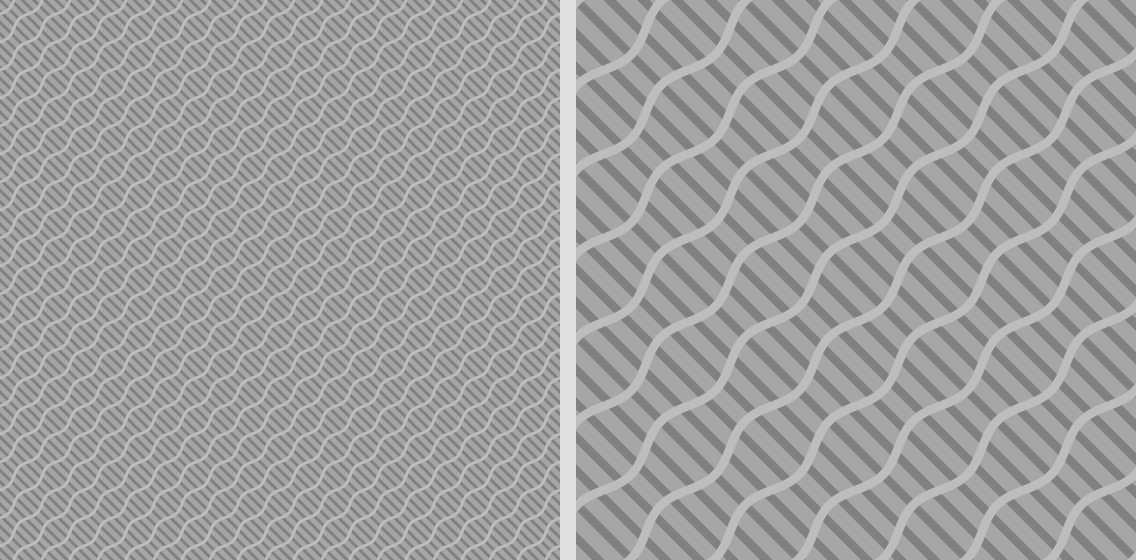
Left, the full canvas; right, a detail of the centre.
This pattern is drawn by a WebGL 1 fragment shader. Its source:

```glsl
precision highp float;

uniform vec2 u_resolution;

const float PI = 3.14159265;
const float LINES = 20.0;            // wavy lines across and down, even to tile
const float WAVE_AMPLITUDE = 0.14;   // in line spacings
const float LINE_WIDTH = 0.15;       // in line spacings
const float STRIPES_PER_UNIT = 2.5;  // five hatch stripes per full wave
const float STRIPE_FILL = 0.365;     // dark share of each hatch period

const vec3 GROUND_COLOR = vec3(0.65);
const vec3 STRIPE_COLOR = vec3(0.50);
const vec3 LINE_COLOR = vec3(0.74);

// Antialiased inside of a signed distance
float coverage(float dist, float pixel) {
  return clamp(0.5 - dist / pixel, 0.0, 1.0);
}

// Straight hatch bands along one axis
float hatch(float along, float pixel) {
  float offset = abs(fract(along * STRIPES_PER_UNIT + 0.5) - 0.5);
  return coverage((offset - 0.5 * STRIPE_FILL) / STRIPES_PER_UNIT, pixel);
}

// Parallel waves, each the mirror of its neighbours
float waveLine(float along, float across, float pixel) {
  float mirror = 1.0 - 2.0 * mod(floor(across), 2.0);
  float center = 0.5 + mirror * WAVE_AMPLITUDE * cos(PI * along);
  float slope = WAVE_AMPLITUDE * PI * sin(PI * along);
  float dist = abs(fract(across) - center) / sqrt(1.0 + slope * slope);
  return coverage(dist - 0.5 * LINE_WIDTH, pixel);
}

void main() {
  vec2 uv = gl_FragCoord.xy / u_resolution;
  float pixel = LINES * sqrt(2.0) / min(u_resolution.x, u_resolution.y);

  // Diagonal axes: along the waves and across them
  float along = LINES * (uv.x + uv.y);
  float across = LINES * (uv.x - uv.y);

  vec3 color = mix(GROUND_COLOR, STRIPE_COLOR, hatch(along, pixel));
  color = mix(color, LINE_COLOR, waveLine(along, across, pixel));
  gl_FragColor = vec4(color, 1.0);
}
```
